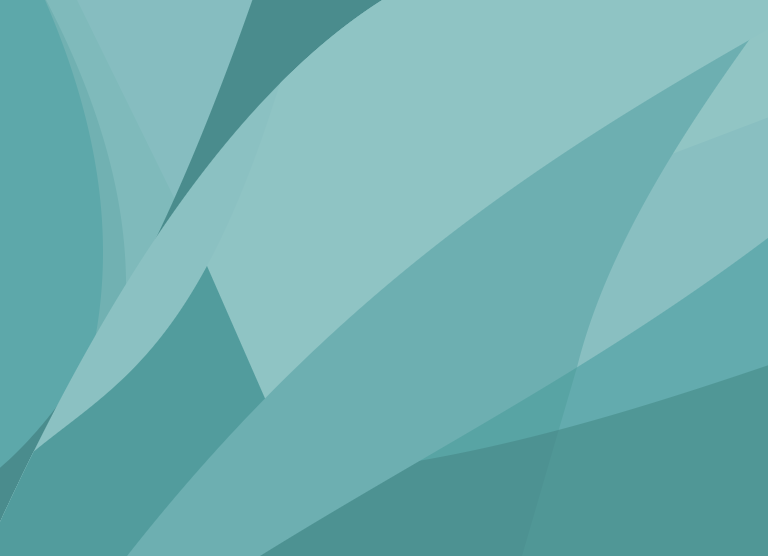
A WebGL 2 fragment shader for this background:

```glsl
#version 300 es
precision highp float;
// Overlapping flat teal leaves and blades that sweep from lower left to upper right.
// Each edge is a cubic through four points in canvas units; shapes are painted
// back to front with smooth coverage masks.

uniform vec2 u_resolution;
out vec4 outColor;

// Cubic through the points (t, v), evaluated at s by divided differences.
float cubic(float s, vec4 t, vec4 v) {
    vec3 d1 = (v.yzw - v.xyz) / (t.yzw - t.xyz);
    vec2 d2 = (d1.yz - d1.xy) / (t.zw - t.xy);
    float d3 = (d2.y - d2.x) / (t.w - t.x);
    return v.x + (s - t.x) * (d1.x + (s - t.y) * (d2.x + (s - t.z) * d3));
}

// One where the signed value is positive, with an edge one pixel wide.
float cover(float d) {
    float width = length(vec2(dFdx(d), dFdy(d)));
    return clamp(0.5 + d / max(width, 1e-6), 0.0, 1.0);
}

void main() {
    vec2 p = gl_FragCoord.xy / u_resolution;

    // Masks at the left: nested arcs, a slanted veil and a corner shadow
    float leftArc = cover(cubic(p.y, vec4(1.0, 0.8556, 0.5487, 0.39),
                                vec4(0.0586, 0.0977, 0.1341, 0.1237)) - p.x);
    float outerArc = cover(cubic(p.y, vec4(1.0, 0.8466, 0.693, 0.48),
                                 vec4(0.06, 0.1107, 0.1458, 0.1641)) - p.x);
    float veil = cover(0.1003 + 0.3554 * (1.0 - p.y) - p.x);
    float corner = cover(0.1588 + p.x * (1.18 + 4.2 * p.x) - p.y);

    // Masks of the pale sweep and the dark leaf below it
    float sweep = cover(cubic(p.x, vec4(0.0, 0.1237, 0.2318, 0.3646),
                              vec4(0.0614, 0.3953, 0.63, 0.85)) - p.y);
    float fold = cover(cubic(p.x, vec4(0.0469, 0.1563, 0.2695, 0.3646),
                             vec4(0.1913, 0.314, 0.5217, 0.85)) - p.y);
    float leafSide = cover(0.2695 + 0.3172 * (0.5217 - p.y) - p.x);

    // Masks of the long blade; its right side runs straight near the base
    float bladeTop = cover(cubic(p.x, vec4(0.1654, 0.3451, 0.6667, 0.9753),
                                 vec4(0.0, 0.2834, 0.6607, 0.9278)) - p.y);
    float sideX = p.y > 0.3394
        ? cubic(p.y, vec4(0.9278, 0.7238, 0.4675, 0.3394),
                vec4(0.9753, 0.8763, 0.7813, 0.7513))
        : 0.6797 + 0.211 * p.y;
    float rightSide = cover(p.x - sideX);

    // Masks of the lower hills and the haze at the right
    float hill = cover(cubic(p.x, vec4(0.3385, 0.5469, 0.7513, 1.0),
                             vec4(0.0, 0.1715, 0.3394, 0.5722)) - p.y);
    float ground = cover(cubic(p.x, vec4(0.5469, 0.729, 0.8464, 1.0),
                               vec4(0.1715, 0.2274, 0.274, 0.343)) - p.y);
    float haze = cover(0.7238 + 0.525 * (p.x - 0.8763) - p.y);

    // Backdrop and left layers
    vec3 color = vec3(0.525, 0.743, 0.753);
    color = mix(color, vec3(0.498, 0.729, 0.733), veil);
    color = mix(color, vec3(0.443, 0.694, 0.698), outerArc);
    color = mix(color, vec3(0.365, 0.659, 0.667), leftArc);
    color = mix(color, vec3(0.29, 0.55, 0.553), corner);

    // Pale sweep, its inner face and the dark leaf
    color = mix(color, vec3(0.547, 0.757, 0.761), sweep);
    color = mix(color, vec3(0.561, 0.767, 0.769), sweep * fold);
    color = mix(color, vec3(0.322, 0.612, 0.616), sweep * fold * leafSide);

    // Blade, with pale sky and haze beyond its right side
    vec3 beyond = mix(vec3(0.569, 0.773, 0.769), vec3(0.537, 0.749, 0.757), haze);
    vec3 blade = mix(vec3(0.427, 0.686, 0.694), beyond, rightSide);
    color = mix(color, blade, bladeTop);

    // Hills, slightly brighter to the right of the blade side
    vec3 slope = mix(vec3(0.345, 0.643, 0.643), vec3(0.388, 0.671, 0.682), rightSide);
    vec3 base = mix(vec3(0.302, 0.573, 0.573), vec3(0.314, 0.592, 0.588), rightSide);
    color = mix(color, mix(slope, base, ground), hill);

    outColor = vec4(color, 1.0);
}
```
